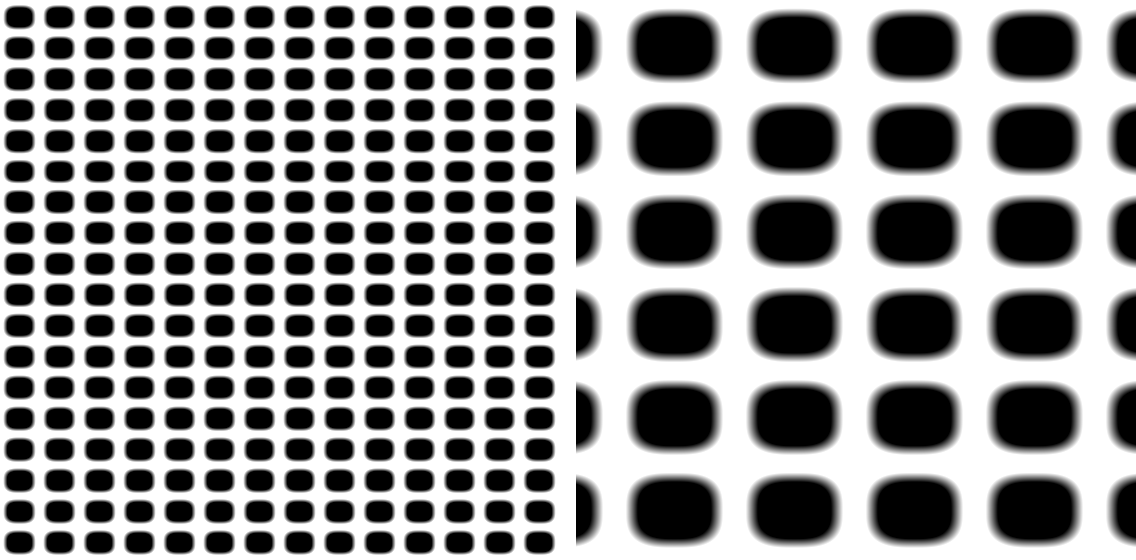
Left, the full canvas; right, a detail of the centre.
A WebGL 2 fragment shader for this pattern:

```glsl
#version 300 es
precision highp float;
// Soft black rounded lozenges in a regular grid on white.

uniform vec2 u_resolution;
out vec4 fragColor;

// Superellipse radius: between a circle and a square
float roundedRadius(vec2 p) {
    vec2 q = abs(p);
    return pow(q.x * q.x * q.x + q.y * q.y * q.y, 1.0 / 3.0);
}

void main() {
    vec2 uv = gl_FragCoord.xy / u_resolution;

    // Thin seam that slightly shortens one row
    uv.y += 0.00195 * step(0.6927, uv.y);

    // Grid of 14 columns and 18 rows, each cell centred on zero
    vec2 cell = fract(uv * vec2(14.0, 18.09) + vec2(0.013, -0.065)) - 0.5;

    // Linear fade from black core to white ground
    float shade = clamp((roundedRadius(cell) - 0.305) / 0.101, 0.0, 1.0);
    fragColor = vec4(vec3(shade), 1.0);
}
```
